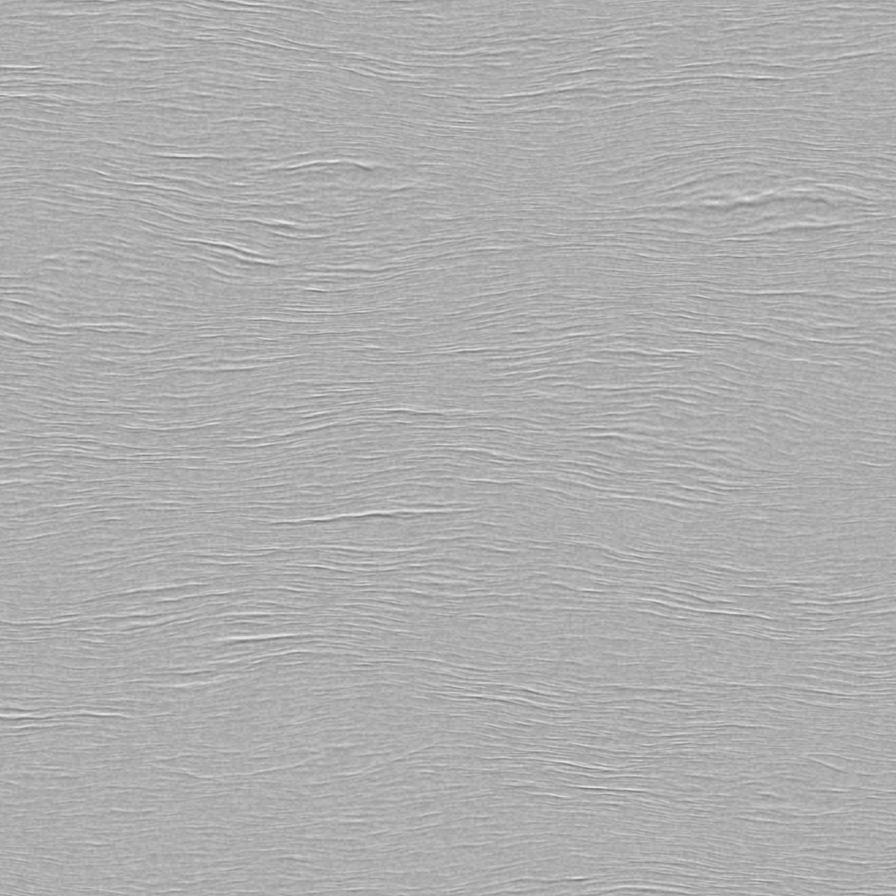
Give the GLSL for this texture map, as a Shadertoy shader.

```glsl
// Pale grey embossed wood grain: short wavy ridges, bands of relief and pointed growth rings.

vec2 hash2(vec2 p) {
    vec3 q = fract(p.xyx * vec3(0.1031, 0.1030, 0.0973));
    q += dot(q, q.yzx + 33.33);
    return fract((q.xx + q.yz) * q.zy);
}

float valueNoise(vec2 p) {
    vec2 i = floor(p), f = fract(p);
    f = f * f * (3.0 - 2.0 * f);
    float low = mix(hash2(i).x, hash2(i + vec2(1, 0)).x, f.x);
    float high = mix(hash2(i + vec2(0, 1)).x, hash2(i + vec2(1, 1)).x, f.x);
    return mix(low, high, f.y);
}

// Lit crest with a shaded groove just below it
float ridge(float d) {
    return exp(-d * d) - 0.8 * exp(-(d + 1.7) * (d + 1.7));
}

// Cellular field of tapered, slightly tilted ridges
float streaks(vec2 p, vec2 cell, float width, float seed) {
    vec2 id = floor(p / cell);
    float sum = 0.0;
    for (int j = -1; j <= 1; j++) {
        for (int i = -1; i <= 1; i++) {
            vec2 c = id + vec2(i, j);
            vec2 place = hash2(c + seed), shape = hash2(c + seed + 57.0);
            vec2 d = p - (c + place) * cell;
            d.y += d.x * (shape.y - 0.5) * 0.06;
            d.y += 0.0006 * sin(d.x * 170.0 + shape.y * 40.0);
            float reach = d.x / (cell.x * mix(0.35, 1.0, shape.x));
            sum += max(0.0, 1.0 - reach * reach) * shape.y * ridge(d.y / width);
        }
    }
    return sum;
}

// Slow bending of the grain: layered sines plus scattered swellings
vec2 bendGrain(vec2 p) {
    float lift = 0.014 * sin(p.x * 6.5 + 2.0 * sin(p.y * 5.0))
               + 0.005 * sin(p.x * 15.0 + p.y * 21.0)
               + 0.0016 * sin(p.x * 43.0 - p.y * 60.0);
    for (int k = 0; k < 8; k++) {
        vec2 q = (p - hash2(vec2(k, 11))) / vec2(0.13, 0.035);
        lift += 0.012 * exp(-dot(q, q)) * (k % 2 == 0 ? 1.0 : -1.0);
    }
    return p + vec2(0.0, lift);
}

// Pointed rings and half-open shoulders that follow the bent grain
float growthRings(vec2 p) {
    float sum = 0.0;
    for (int k = 0; k < 10; k++) {
        vec2 shape = hash2(vec2(k, 83));
        bool shoulder = k % 3 == 0;
        vec2 size = shoulder ? vec2(0.26, 0.022) : mix(vec2(0.05, 0.006), vec2(0.11, 0.014), shape.x);
        vec2 q = (p - hash2(vec2(k, 37))) / size;
        float bow = 1.0 - pow(abs(q.x), shoulder ? 6.0 : 2.0);
        float edge = (abs(q.y) - bow) * size.y * sign(q.y);
        edge += 0.0008 * sin(p.x * 140.0 + shape.y * 30.0);
        float side = shoulder ? smoothstep(0.3, -0.3, q.y) : 1.0;
        sum += side * smoothstep(1.04, 0.94, abs(q.x)) * ridge(edge / 0.0016);
    }
    return sum;
}

void mainImage(out vec4 fragColor, in vec2 fragCoord) {
    vec2 uv = fragCoord / iResolution.xy;
    vec2 p = bendGrain(uv);

    // Some bands are deeply carved, others almost smooth
    float band = 0.6 * valueNoise(p * vec2(3.0, 19.0) + 7.0)
               + 0.4 * valueNoise(p * vec2(8.0, 48.0) + 31.0);
    float carve = smoothstep(0.3, 0.72, band);

    float relief = streaks(p, vec2(0.050, 0.0075), 0.0014, 100.0) * mix(0.6, 1.3, carve)
                 + streaks(p, vec2(0.024, 0.0060), 0.0012, 300.0) * mix(0.65, 1.1, carve)
                 + streaks(p, vec2(0.100, 0.0160), 0.0018, 500.0) * mix(0.2, 1.6, carve);
    relief += 0.75 * growthRings(p) * mix(0.3, 1.0, valueNoise(uv * vec2(45.0, 70.0)));

    // Fine tooth of the surface
    float tooth = valueNoise(uv * vec2(330.0, 430.0)) - 0.5
                + 0.6 * (valueNoise(uv * vec2(150.0, 390.0) + 90.0) - 0.5);

    float grey = 0.676 + 0.088 * relief + 0.06 * tooth + 0.012 * (0.5 - band);
    fragColor = vec4(vec3(clamp(grey, 0.48, 0.88)), 1.0);
}
```
